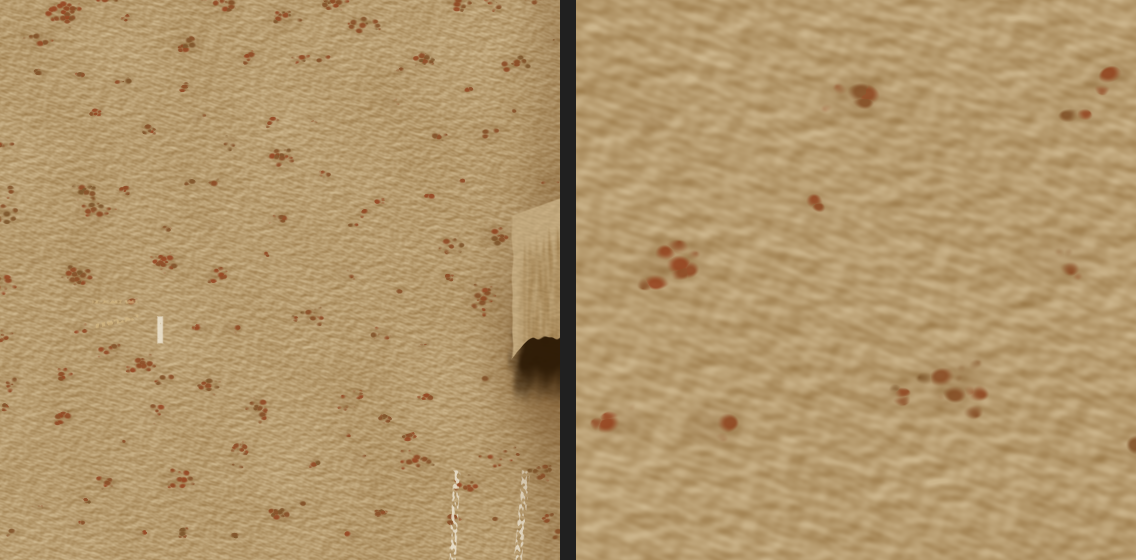
Left: the whole. Right: its middle third, enlarged.
Reproduce this texture procedurally as a WebGL 1 fragment shader.

```glsl
precision highp float;
uniform vec2 u_resolution;

// Palette
const vec3 PLASTER_LIGHT = vec3(0.755, 0.655, 0.485);
const vec3 PLASTER_DARK = vec3(0.66, 0.54, 0.355);
const vec3 RUST_RED = vec3(0.58, 0.24, 0.10);
const vec3 RUST_BROWN = vec3(0.47, 0.31, 0.14);
const vec3 SHADE = vec3(0.46, 0.32, 0.16);
const vec3 DEEP_SHADOW = vec3(0.17, 0.10, 0.02);
const vec3 CHALK = vec3(0.93, 0.90, 0.83);
const vec3 SCRATCH = vec3(0.84, 0.73, 0.52);

// Plaster grain and rust, in canvas units
const vec2 GRAIN_FREQ = vec2(58.0, 105.0);
const float GRAIN_TILT = -0.28;
const float GRAIN_CONTRAST = 1.15;
const vec2 LIGHT_STEP = vec2(-0.0022, 0.0034);
const float CLUSTER_FREQ = 11.0;
const float SPECK_FREQ = 115.0;
const float SPECK_RADIUS = 0.58;
const float SPECK_SOFTNESS = 0.28;

// Ledge
const float LEDGE_LEFT = 0.915;
const float LEDGE_TOP = 0.615;
const float LEDGE_BOTTOM = 0.362;
const float EDGE = 0.002;

vec2 hash2(vec2 p) {
  vec3 q = fract(p.xyx * vec3(0.1031, 0.1030, 0.0973));
  q += dot(q, q.yzx + 33.33);
  return fract((q.xx + q.yz) * q.zy);
}

float cornerSlope(vec2 cell, vec2 offset) {
  float angle = 6.2832 * hash2(cell).x;
  return dot(vec2(cos(angle), sin(angle)), offset);
}

float gradientNoise(vec2 p) {
  vec2 i = floor(p), f = fract(p);
  vec2 w = f * f * f * (f * (f * 6.0 - 15.0) + 10.0);
  vec2 e = vec2(1.0, 0.0);
  float low = mix(cornerSlope(i, f), cornerSlope(i + e, f - e), w.x);
  float high = mix(cornerSlope(i + e.yx, f - e.yx), cornerSlope(i + 1.0, f - 1.0), w.x);
  return mix(low, high, w.y);
}

float grainHeight(vec2 p) {
  float c = cos(GRAIN_TILT), s = sin(GRAIN_TILT);
  vec2 q = vec2(c * p.x + s * p.y, c * p.y - s * p.x) * GRAIN_FREQ;
  return gradientNoise(q + 40.0) + 0.5 * gradientNoise(q * 2.1 + 90.0);
}

// Strength of the nearest rust cluster
float clusterDensity(vec2 uv) {
  vec2 p = uv * CLUSTER_FREQ + 20.0;
  float density = 0.0;
  for (int y = -1; y <= 1; y++) {
    for (int x = -1; x <= 1; x++) {
      vec2 cell = floor(p) + vec2(float(x), float(y));
      vec2 shape = hash2(cell + 57.0);
      vec2 away = (p - cell - hash2(cell)) * vec2(0.8, 1.15);
      float radius = mix(0.14, 0.44, shape.x * shape.x);
      density = max(density, mix(0.5, 1.0, shape.y) * (1.0 - length(away) / radius));
    }
  }
  return density;
}

// x: speck coverage, y: redness of the strongest speck
vec2 rustSpecks(vec2 uv, float density) {
  vec2 p = uv * SPECK_FREQ + 300.0;
  vec2 speck = vec2(0.0);
  for (int y = -1; y <= 1; y++) {
    for (int x = -1; x <= 1; x++) {
      vec2 cell = floor(p) + vec2(float(x), float(y));
      vec2 chance = hash2(cell + 13.0);
      float radius = SPECK_RADIUS * smoothstep(0.0, 0.35, density - 0.85 * chance.x);
      float dist = length((p - cell - hash2(cell)) * vec2(0.85, 1.1));
      float cover = 1.0 - smoothstep(radius - SPECK_SOFTNESS, radius + SPECK_SOFTNESS, dist);
      cover *= smoothstep(0.0, 0.2, radius);
      if (cover > speck.x) speck = vec2(cover, chance.y);
    }
  }
  return speck;
}

// Soft box broken up by noise
float brokenMark(vec2 uv, vec2 centre, vec2 halfSize, float wear) {
  vec2 d = abs(uv - centre) - halfSize;
  float box = 1.0 - smoothstep(-EDGE, EDGE, max(d.x, d.y));
  return box * smoothstep(wear - 0.2, wear + 0.2, gradientNoise(uv * vec2(170.0, 110.0)));
}

void main() {
  vec2 uv = gl_FragCoord.xy / u_resolution;

  // Embossed plaster with broad stains
  float relief = grainHeight(uv) - grainHeight(uv + LIGHT_STEP);
  float stain = gradientNoise(uv * 5.0 + 7.0) + 0.6 * gradientNoise(uv * 17.0);
  float tone = 0.62 + GRAIN_CONTRAST * relief + 0.28 * stain;
  vec3 color = mix(PLASTER_DARK, PLASTER_LIGHT, clamp(tone, -0.7, 1.5));

  // Rust
  float density = clusterDensity(uv + 0.006 * gradientNoise(uv * 45.0));
  vec2 speck = rustSpecks(uv, density);
  float redness = clamp(speck.y + 0.8 * gradientNoise(uv * 14.0 + 70.0) + 0.1, 0.0, 1.0);
  color = mix(color, RUST_BROWN, 0.22 * density);
  color = mix(color, mix(RUST_BROWN, RUST_RED, redness), 0.82 * speck.x);

  // Chalk marks and pale scratches
  float chalk = brokenMark(uv, vec2(0.286, 0.411), vec2(0.005, 0.024), -0.5);
  chalk = max(chalk, brokenMark(uv, vec2(0.808 + 0.05 * uv.y, 0.08), vec2(0.006, 0.08), 0.05));
  chalk = max(chalk, brokenMark(uv, vec2(0.925 + 0.09 * uv.y, 0.08), vec2(0.007, 0.08), 0.05));
  float scratch = brokenMark(uv, vec2(0.205, 0.461), vec2(0.04, 0.003), 0.0);
  scratch = max(scratch, brokenMark(uv, vec2(0.21, 0.38 + 0.22 * uv.x), vec2(0.04, 0.004), 0.0));
  color = mix(color, SCRATCH, 0.7 * scratch);
  color = mix(color, CHALK, 0.85 * chalk);

  // Shade around the ledge and shadow below it
  vec2 fromLedge = (uv - vec2(0.98, 0.40)) / vec2(0.09, 0.19);
  float shade = 0.65 * exp(-dot(fromLedge, fromLedge)) + 0.22 * smoothstep(0.9, 1.0, uv.x);
  color = mix(color, SHADE, shade);
  float ragged = 0.012 * gradientNoise(uv * vec2(60.0, 25.0));
  float shadow = smoothstep(0.27, 0.35, uv.y + ragged) * (1.0 - smoothstep(0.40, 0.42, uv.y));
  color = mix(color, DEEP_SHADOW, 0.95 * shadow * smoothstep(0.905, 0.935, uv.x + ragged));

  // Ledge with a lit top and streaked front
  float across = uv.x - LEDGE_LEFT;
  float below = LEDGE_TOP + 0.36 * across - uv.y;
  float above = uv.y - LEDGE_BOTTOM - 0.035 * smoothstep(0.0, 0.04, across) + ragged;
  float ledge = smoothstep(-EDGE, EDGE, min(min(across + 0.3 * ragged, below), above));
  float streak = gradientNoise(uv * vec2(130.0, 14.0));
  float front = smoothstep(0.05, 0.10, below + 0.03 * streak) * smoothstep(0.005, 0.03, across);
  vec3 ledgeColor = mix(PLASTER_LIGHT, PLASTER_DARK, front * (0.75 + 0.9 * streak)) + 0.05 * relief;
  color = mix(color, ledgeColor, ledge);

  gl_FragColor = vec4(color, 1.0);
}
```
